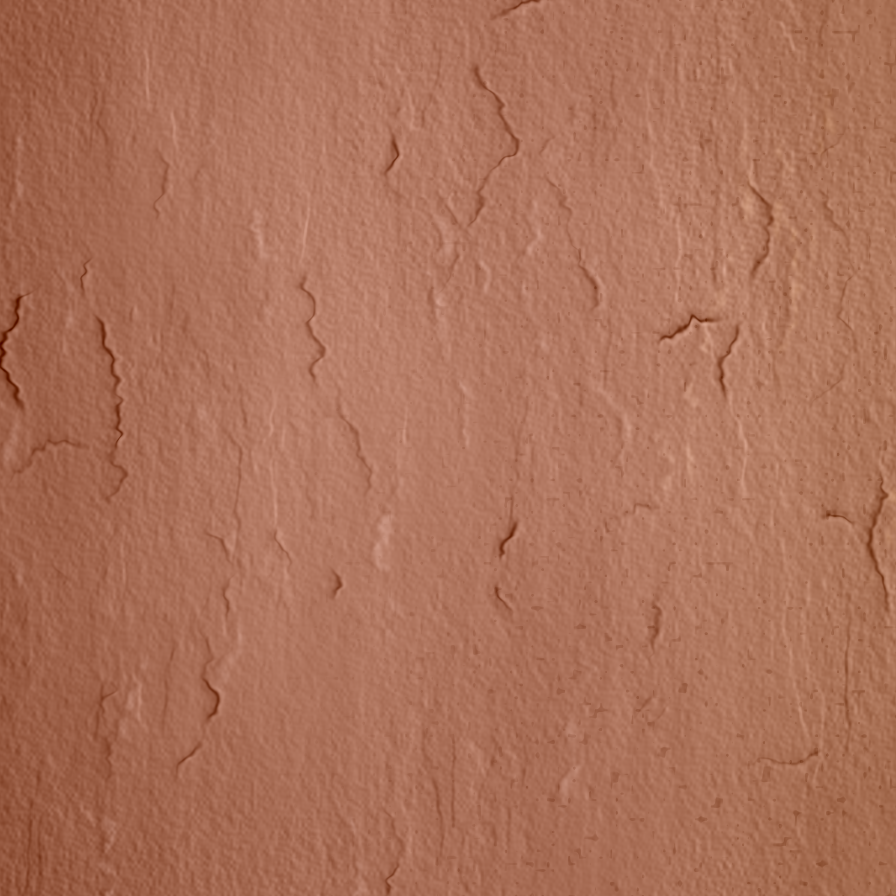
This texture is drawn by a WebGL 2 fragment shader. Its source:

```glsl
#version 300 es
precision highp float;
// Weathered red sandstone: fine grain, flaked ledges, upright cracks and pale ridges.

uniform vec2 u_resolution;
out vec4 fragColor;

float hash(vec2 p) {
    return fract(sin(dot(p, vec2(127.1, 311.7))) * 43758.5453);
}

float noise(vec2 p) {
    vec2 i = floor(p), f = fract(p);
    f = f * f * (3.0 - 2.0 * f);
    return mix(mix(hash(i), hash(i + vec2(1, 0)), f.x),
               mix(hash(i + vec2(0, 1)), hash(i + vec2(1, 1)), f.x), f.y);
}

float fbm(vec2 p) {
    float sum = 0.0, amp = 0.5;
    for (int i = 0; i < 5; i++) {
        sum += amp * noise(p);
        p = p * 2.03 + 17.3;
        amp *= 0.5;
    }
    return sum;
}

// Height of the sandy grain
float grain(vec2 p) {
    return noise(p * vec2(170, 115)) + 0.8 * noise(p * vec2(300, 240) + 40.0)
         + 0.7 * noise(p * vec2(85, 38) + 9.0);
}

// Height of the thin layers that flake off in upright sheets
float ledges(vec2 p) {
    float h = fbm(p * vec2(13, 4.5) + 5.0) + 0.05 * noise(p * vec2(90, 60));
    return smoothstep(0.43, 0.48, h) + smoothstep(0.57, 0.62, h);
}

// Distance across a wandering line (x) and its fading strength (y)
vec2 wanderingLine(vec2 p, float id, float halfLength, float angle) {
    vec2 center = vec2(fract(id * 0.618 + 0.13), hash(vec2(id, 3.7)));
    vec2 q = p - center;
    float c = cos(angle), s = sin(angle);
    q = vec2(c * q.x - s * q.y, s * q.x + c * q.y);
    float bend = 0.045 * (noise(vec2(q.y * 11.0 + 30.0, id * 7.0)) - 0.5)
               + 0.018 * (noise(vec2(q.y * 40.0 + 60.0, id * 5.0)) - 0.5)
               + 0.007 * (noise(vec2(q.y * 130.0 + 90.0, id * 3.0)) - 0.5)
               + 0.005 * (noise(p * 110.0 + id) - 0.5);
    float fade = smoothstep(1.0, 0.6, abs(q.y) / halfLength);
    fade *= smoothstep(0.05, 0.6, noise(vec2(q.y * 30.0 + 80.0, id * 11.0)));
    return vec2(q.x - bend, fade);
}

float bump(float d, float width) {
    return exp(-d * d / (width * width));
}

void main() {
    vec2 p = gl_FragCoord.xy / min(u_resolution.x, u_resolution.y);

    // Broad light, dimmer at the left and at the lower edge
    float tone = 0.025 - 0.088 * smoothstep(0.36, -0.05, p.x)
               - 0.04 * smoothstep(0.5, 0.0, p.y)
               - 0.02 * smoothstep(0.7, 1.0, p.x)
               - 0.018 * smoothstep(0.75, 1.0, p.y);
    tone += 0.06 * (fbm(p * vec2(5, 3)) - 0.48);
    tone += 0.05 * (fbm(p * vec2(42, 6) + 70.0) - 0.48);

    // Relief lit from the side
    vec2 e = vec2(0.0016, 0.0009);
    float rough = 0.6 + 0.7 * noise(p * vec2(6, 4) + 21.0);
    tone += 0.062 * rough * (grain(p - e) - grain(p + e));
    float patchy = smoothstep(0.3, 0.75, noise(p * vec2(13, 8) + 33.0));
    tone += 0.08 * patchy * (ledges(p + e) - ledges(p - e));

    // Tiny pits, more of them towards the right
    float pit = smoothstep(0.82, 0.95, noise(p * vec2(170, 140) + 55.0));
    tone -= 0.07 * pit * smoothstep(0.1, 0.8, p.x);

    // Dark cracks with a lit lip; every fifth runs sideways
    for (int i = 0; i < 30; i++) {
        float id = float(i);
        float size = hash(vec2(id, 8.1));
        float angle = 0.35 * (hash(vec2(id, 5.3)) - 0.5);
        float halfLength = 0.05 + 0.13 * size * size;
        if (i % 5 == 4) {
            angle += 1.2;
            halfLength = 0.055;
        }
        vec2 line = wanderingLine(p, id, halfLength, angle);
        float width = 0.0012 + 0.0026 * noise(p * 45.0 + id);
        float depth = line.y * mix(0.07, 0.25, pow(hash(vec2(id, 1.9)), 2.0));
        tone -= depth * (bump(line.x, width) + 0.25 * bump(line.x + 0.004, 0.007));
        tone += 0.35 * depth * bump(line.x - 0.005, 0.0035);
    }

    // Pale worn ridges with a soft shadow on one side
    float pale = 0.0;
    for (int i = 0; i < 26; i++) {
        float id = float(i) + 50.0;
        float halfLength = 0.06 + 0.12 * hash(vec2(id, 6.4));
        vec2 line = wanderingLine(p, id, halfLength, 0.25 * (hash(vec2(id, 2.2)) - 0.5));
        float width = 0.002 + 0.008 * noise(p * vec2(60, 35) + id);
        float wear = smoothstep(0.1, 0.9, noise(p * vec2(130, 65) + id));
        pale += line.y * wear * bump(line.x, width);
        tone -= 0.035 * line.y * bump(line.x + 0.008, 0.004);
    }
    tone += 0.07 * min(pale, 1.3);

    // Red stone, turning ochre at the right
    vec3 color = vec3(0.68, 0.45, 0.36) + tone * vec3(1.0, 1.12, 1.2);
    float ochre = smoothstep(0.6, 1.0, p.x);
    color += ochre * vec3(0.0, 0.01, -0.008);
    color += min(pale, 1.0) * mix(vec3(0.0, 0.008, 0.015), vec3(0.02, 0.015, -0.02), ochre);
    fragColor = vec4(clamp(color, 0.0, 1.0), 1.0);
}
```
